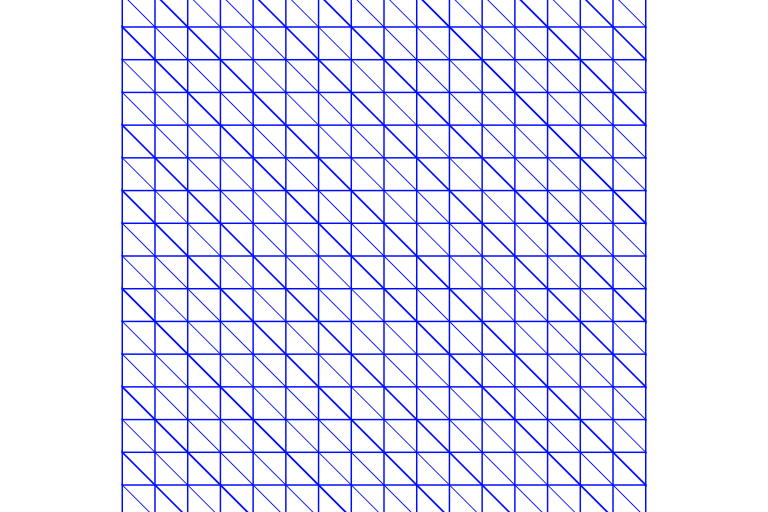
This pattern is drawn by a Shadertoy shader. Its source:

```glsl
const vec3 PAPER = vec3(1.0);
const vec3 INK = vec3(0.0, 0.05, 1.0);

// Lengths are fractions of the canvas height
const float PITCH = 0.0639;
const float HALF_COLUMNS = 8.0;
const float GRID_WIDTH = 0.0029;
const float THIN_WIDTH = 0.00175;
const float BOLD_WIDTH = 0.0034;

// Distance to the nearest integer
float gridDistance(float x) {
    return abs(x - round(x));
}

// Share of a pixel covered by a line, valid below one pixel too
float lineCoverage(float dist, float width, float pixel) {
    float nearEdge = clamp(0.5 + (0.5 * width - dist) / pixel, 0.0, 1.0);
    float farEdge = clamp(0.5 - (0.5 * width + dist) / pixel, 0.0, 1.0);
    return nearEdge - farEdge;
}

// Bold diagonals sit 2 or 3 cells apart, mirrored about the centre
float diagonalWidth(float index, float spacing, float phase) {
    float isBold = 1.0 - step(1.0, mod(phase - abs(index), spacing));
    return mix(THIN_WIDTH, BOLD_WIDTH, isBold);
}

void mainImage(out vec4 fragColor, in vec2 fragCoord) {
    float pixel = 1.0 / iResolution.y;
    vec2 cell = (fragCoord - 0.5 * iResolution.xy) * pixel / PITCH;

    // Square grid
    float vertical = lineCoverage(gridDistance(cell.x) * PITCH, GRID_WIDTH, pixel);
    float horizontal = lineCoverage(gridDistance(cell.y) * PITCH, GRID_WIDTH, pixel);

    // Falling diagonals through the grid corners
    float along = cell.x + cell.y;
    float diagonalDist = gridDistance(along) * PITCH * inversesqrt(2.0);
    float width = diagonalWidth(round(along), 2.65, 1.5);
    float diagonal = lineCoverage(diagonalDist, width, pixel);

    // Blank margins left and right
    float edge = (HALF_COLUMNS - abs(cell.x)) * PITCH + 0.5 * GRID_WIDTH;
    float inside = clamp(0.5 + edge / pixel, 0.0, 1.0);
    vertical *= step(abs(cell.x), HALF_COLUMNS + 0.5);

    float blank = (1.0 - vertical) * (1.0 - horizontal * inside) * (1.0 - diagonal * inside);
    fragColor = vec4(mix(INK, PAPER, blank), 1.0);
}
```
